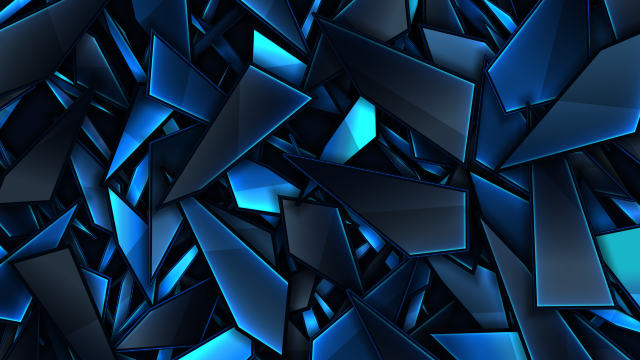
A Shadertoy shader for this background:

```glsl
// Dark glass shards with glowing blue edges, heaped over a bed of thin slivers.
// Each shard is a convex kite made of four half planes, painted back to front:
// soft shadow, dark bevel with a light line, graded face and lit edges.

const int SLIVERS = 70;
const int SHARDS = 56;
const vec3 INK = vec3(0.012, 0.032, 0.070);
const vec3 CHARCOAL = vec3(0.17, 0.24, 0.31);
const vec3 NAVY = vec3(0.03, 0.20, 0.40);
const vec3 SLATE = vec3(0.18, 0.36, 0.52);
const vec3 AZURE = vec3(0.03, 0.40, 0.82);
const vec3 SKY = vec3(0.15, 0.58, 0.84);
const vec3 CYAN = vec3(0.12, 0.88, 0.98);

float hash(float id, float salt) {
    return fract(sin(id * 127.1 + salt * 311.7) * 43758.5453);
}

vec4 hash4(float id, float salt) {
    return vec4(hash(id, salt), hash(id, salt + 1.0),
                hash(id, salt + 2.0), hash(id, salt + 3.0));
}

// Signed distance to the line a-b, positive on its left
float edgeDistance(vec2 p, vec2 a, vec2 b) {
    vec2 e = normalize(b - a);
    return dot(p - a, vec2(-e.y, e.x));
}

// Distances to the four sides of a kite whose long axis lies along x
vec4 kiteEdges(vec2 p, float len, vec2 bulge, vec2 width) {
    vec2 tail = vec2(-len, 0.0), tip = vec2(len, 0.0);
    vec2 top = vec2(bulge.x * len, width.x);
    vec2 low = vec2(bulge.y * len, -width.y);
    return vec4(edgeDistance(p, tail, top), edgeDistance(p, top, tip),
                edgeDistance(p, tip, low), edgeDistance(p, low, tail));
}

// Face colour: charcoal, navy, slate or bright blue, graded by g
vec3 faceColor(float kind, float g) {
    if (kind < 0.36) return mix(INK, CHARCOAL, g * g);
    if (kind < 0.54) return mix(INK, NAVY, g);
    if (kind < 0.70) return mix(NAVY * 0.4, SLATE, g);
    vec3 bright = mix(NAVY * 0.6, AZURE, smoothstep(0.0, 0.42, g));
    bright = mix(bright, SKY, smoothstep(0.4, 0.7, g));
    return mix(bright, CYAN, smoothstep(0.66, 0.92, g));
}

// Paints one shard over the colour below; slim is 1 for slivers, 0 for plates
vec3 paintShard(vec3 below, vec2 p, vec2 center, float id, float size, float slim, float px) {
    vec4 shape = hash4(id, 1.0);
    vec4 look = hash4(id, 7.0);
    float len = size * mix(0.20, 0.31, shape.x);
    vec2 width = size * mix(vec2(0.09, 0.004), vec2(0.17, 0.09), shape.yz);
    width *= mix(1.0, 0.24, slim);
    vec2 bulge = look.xy * 1.5 - 0.75;

    // Most shards fall to the right, the others rise steeply
    float angle = shape.w < 0.6 ? mix(-1.25, -0.4, look.z) : mix(0.6, 1.5, look.z);
    float c = cos(angle), s = sin(angle);
    vec2 q = mat2(c, -s, s, c) * (p - center);
    q.y *= hash(id, 31.0) < 0.5 ? -1.0 : 1.0;
    float reach = abs(q.x) - len;
    if (reach > 0.08) return below;

    vec4 edges = kiteEdges(q, len, bulge, width);
    float d = max(max(edges.x, edges.y), max(edges.z, edges.w));
    d = max(d, reach - 0.012);
    float rim = mix(0.011, 0.005, slim);
    if (d > rim + 0.04) return below;

    // Shadow and bevel
    vec3 col = below * mix(0.5, 1.0, smoothstep(0.0, 0.035, d - rim));
    float line = exp(-abs(d - rim * 0.65) / 0.0016);
    vec3 bevel = INK * 0.6 + vec3(0.03, 0.28, 0.75) * line * look.w * look.w;
    col = mix(col, bevel, smoothstep(px, -px, d - rim));

    // Graded face split by a faint facet
    float tilt = hash(id, 13.0) * 6.2832;
    vec2 local = q / vec2(len, width.x + width.y);
    float g = clamp(0.54 + 0.85 * dot(local, vec2(cos(tilt), sin(tilt))), 0.0, 1.0);
    float kind = hash(id, 17.0) - 0.10 * smoothstep(1.3, 1.8, center.x);
    vec3 face = faceColor(kind, g);
    float facet = dot(q, vec2(sin(tilt), cos(tilt))) + (look.w - 0.5) * 0.08;
    face *= mix(0.80, 1.12, smoothstep(-px, px, facet));

    // Light caught along some of the sides, fading towards one end
    vec4 lit = step(0.55, hash4(id, 23.0));
    float heading = look.x < 0.5 ? -1.0 : 1.0;
    float along = 0.3 + 0.7 * smoothstep(-0.8, 0.5, q.x / len * heading);
    vec4 depth = max(-edges, 0.0);
    float halo = dot(lit, exp(-depth / 0.020)) * along;
    vec4 core = depth / 0.0042;
    float crisp = dot(lit, exp(-core * core)) * along;
    float power = mix(0.35, 1.0, smoothstep(0.1, 0.65, kind));
    face += vec3(0.0, 0.28, 0.70) * halo * power;
    face = mix(face, CYAN, clamp(crisp * (0.5 + 0.6 * power), 0.0, 1.0));
    return mix(col, face, smoothstep(px, -px, d));
}

// Evenly scattered centre, a little beyond the canvas
vec2 scatter(float n, float aspect) {
    vec2 spread = fract(0.37 + n * vec2(0.75488, 0.56984));
    return spread * vec2(aspect + 0.12, 1.12) - 0.06;
}

void mainImage(out vec4 fragColor, in vec2 fragCoord) {
    float px = 0.7 / iResolution.y;
    vec2 p = fragCoord / iResolution.y;
    float aspect = iResolution.x / iResolution.y;
    vec3 col = INK + vec3(0.0, 0.015, 0.05) * (1.0 - p.y);

    for (int i = 0; i < SLIVERS; i++) {
        float n = float(i);
        col = paintShard(col, p, scatter(n + 0.5, aspect), n + 201.0, 0.95, 1.0, px);
    }
    // Plates grow towards the front and towards the right
    for (int i = 0; i < SHARDS; i++) {
        float n = float(i);
        vec2 center = scatter(n, aspect);
        float size = mix(0.6, 1.10, n / float(SHARDS)) * mix(0.85, 1.18, center.x / aspect);
        col = paintShard(col, p, center, n + 11.0, size, 0.0, px);
    }
    fragColor = vec4(clamp(col, 0.0, 1.0), 1.0);
}
```
